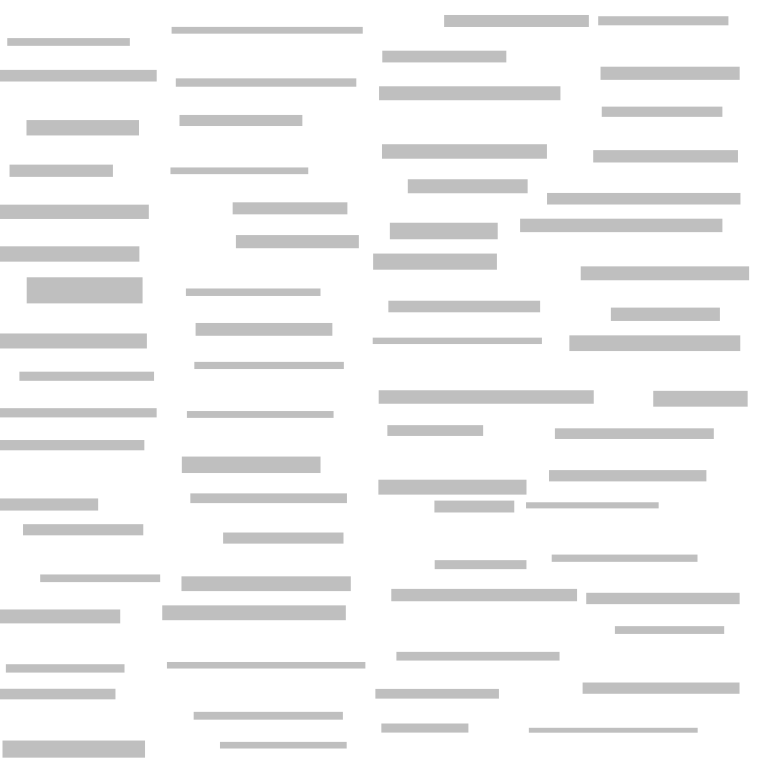
This pattern is drawn by a Shadertoy shader. Its source:

```glsl
// Integer hash: three random values in 0..1
vec3 hash3(ivec3 cell) {
    uvec3 v = uvec3(cell) * 1664525u + 1013904223u;
    v.x += v.y * v.z; v.y += v.z * v.x; v.z += v.x * v.y;
    v ^= v >> 16u;
    v.x += v.y * v.z; v.y += v.z * v.x; v.z += v.x * v.y;
    return vec3(v >> 8u) / 16777216.0;
}

// Antialiased coverage of an axis-aligned bar
float barCoverage(vec2 p, vec2 center, vec2 size, vec2 pixel) {
    vec2 inside = clamp((0.5 * size - abs(p - center)) / pixel + 0.5, 0.0, 1.0);
    return inside.x * inside.y;
}

void mainImage(out vec4 fragColor, in vec2 fragCoord) {
    vec2 pixel = 1.0 / iResolution.xy;
    vec2 uv = fragCoord * pixel;

    // Two halves of stacked rows, the right one raised by half a row
    int side = uv.x < 0.48 ? 0 : 1;
    float rowHeight = 1.0 / 18.5;
    float rise = side == 0 ? 0.0 : 0.5;
    float row = floor(uv.y / rowHeight - rise);

    // Each row splits at a random place into two slots
    vec3 rowRandom = hash3(ivec3(side, int(row) + 8, 3));
    float split = side == 0 ? mix(0.195, 0.23, rowRandom.x)
                            : mix(0.66, 0.80, rowRandom.x);
    int slot = uv.x < split ? 0 : 1;
    float slotLeft = slot == 1 ? split : (side == 0 ? -0.035 : 0.48);
    float slotRight = slot == 0 ? split : (side == 0 ? 0.48 : 0.98);
    vec2 slotSize = vec2(slotRight - slotLeft, rowHeight) - 0.006;
    vec2 slotOrigin = vec2(slotLeft, (row + rise) * rowHeight) + 0.003;

    // One bar of random size, placed freely inside its slot
    ivec3 id = ivec3(side * 2 + slot, int(row) + 8, 11);
    vec3 shape = hash3(id);
    vec3 place = hash3(id + ivec3(0, 0, 20));
    vec2 size = vec2(slotSize.x * mix(0.54, 0.99, shape.x),
                     mix(0.006, 0.024, 0.5 * (shape.y + shape.z)));
    if (place.z > 0.96) size.y = 0.034;
    vec2 center = slotOrigin + 0.5 * size + place.xy * (slotSize - size);

    float bar = barCoverage(uv, center, size, pixel);
    if (row < 0.0 || row > 17.0) bar = 0.0;

    vec3 paper = vec3(1.0);
    vec3 barGray = vec3(0.75);
    fragColor = vec4(mix(paper, barGray, bar), 1.0);
}
```
